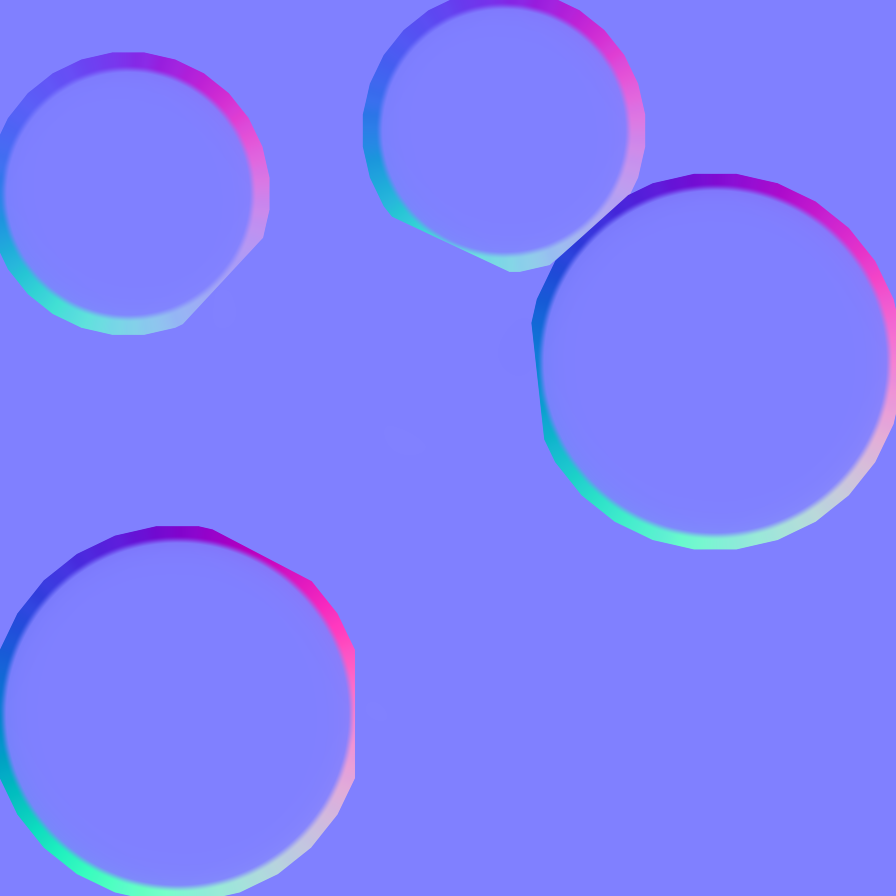
A WebGL 2 fragment shader for this texture map:

```glsl
#version 300 es
precision highp float;
// Tangent-space normal map of four bevelled discs with trimmed rims on a flat plane.

uniform vec2 u_resolution;
out vec4 fragColor;

const float TAU = 6.2831853;
const vec3 FLAT_NORMAL = vec3(0.502, 0.502, 1.0);
const float FACETS = 28.0;         // sides of each outer rim
const float BEVEL_SOFTNESS = 0.005;
const float GLOW_WIDTH = 0.012;    // fade from bevel into the disc
const float GLOW_STRENGTH = 0.10;
const float RIM_BLUE = 0.79;       // blue channel at full tilt
const float STREAK_STRENGTH = 0.10;
const float MOTTLE_STRENGTH = 0.004;

// Rim and bevel radii of the small and large discs
const vec2 SMALL = vec2(0.1576, 0.1385);
const vec2 LARGE = vec2(0.2096, 0.1940);

// Far-away cut for a rim trimmed only once
const vec2 NO_CUT = vec2(0.0, 1.0);

vec2 hashGradient(vec2 cell) {
    float h = fract(sin(dot(cell, vec2(127.1, 311.7))) * 43758.5);
    return vec2(cos(h * TAU), sin(h * TAU));
}

float gradientNoise(vec2 p) {
    vec2 i = floor(p), f = p - i;
    vec2 u = f * f * f * (f * (f * 6.0 - 15.0) + 10.0);
    vec2 e = vec2(1.0, 0.0);
    float a = dot(hashGradient(i), f);
    float b = dot(hashGradient(i + e.xy), f - e.xy);
    float c = dot(hashGradient(i + e.yx), f - e.yx);
    float d = dot(hashGradient(i + e.xx), f - e.xx);
    return mix(mix(a, b, u.x), mix(c, d, u.x), u.y);
}

// Distance to a regular polygon, flat side facing right
float facetedRim(vec2 p, float apothem) {
    float step_ = TAU / FACETS;
    float a = atan(p.y, p.x);
    a -= step_ * floor(a / step_ + 0.5);
    return length(p) * cos(a) - apothem;
}

// Half plane given by the angle of its normal and its offset
float halfPlane(vec2 p, vec2 cut) {
    return dot(p, vec2(cos(cut.x), sin(cut.x))) - cut.y;
}

// tilt: mean slope of the bevel and its variation along the diagonals
vec3 addDisc(vec3 base, vec2 p, vec2 radii, vec2 cutA, vec2 cutB, vec2 tilt) {
    float rim = facetedRim(p, radii.x);
    rim = max(rim, max(halfPlane(p, cutA), halfPlane(p, cutB)));
    float pixel = 1.0 / min(u_resolution.x, u_resolution.y);
    float inside = 1.0 - smoothstep(-0.6 * pixel, 0.6 * pixel, rim);

    float dist = length(p);
    vec2 dir = p / max(dist, 1e-4);
    float depth = dist - radii.y;

    // Bevel face with a faint glow towards the centre
    float face = smoothstep(-BEVEL_SOFTNESS, BEVEL_SOFTNESS, depth);
    float glow = GLOW_STRENGTH * exp(min(depth, 0.0) / GLOW_WIDTH);
    float bevel = max(face, glow);

    // Slope varies around the rim, with fine radial streaks
    float slope = tilt.x + tilt.y * 2.0 * dir.x * dir.y;
    slope *= 1.0 + STREAK_STRENGTH * gradientNoise(dir * 9.0 + radii.x * 40.0);
    vec3 slanted = vec3(0.5 + 0.5 * slope * vec2(dir.x, -dir.y),
                        mix(1.0, RIM_BLUE, min(slope * slope, 1.2)));
    vec3 surface = mix(FLAT_NORMAL, clamp(slanted, 0.0, 1.0), bevel);
    return mix(base, surface, inside);
}

void main() {
    vec2 uv = gl_FragCoord.xy / u_resolution;

    // Flat plane with barely visible mottling
    vec3 color = FLAT_NORMAL;
    color.xy += MOTTLE_STRENGTH * gradientNoise(uv * vec2(6.0, 9.0));

    // Upper left, upper middle, right, lower left
    color = addDisc(color, uv - vec2(0.1432, 0.7839), SMALL,
                    vec2(-0.749, 0.1437), NO_CUT, vec2(0.64, 0.25));
    color = addDisc(color, uv - vec2(0.5625, 0.8542), SMALL,
                    vec2(-2.010, 0.1401), vec2(-0.861, 0.1470), vec2(0.68, 0.20));
    color = addDisc(color, uv - vec2(0.7982, 0.5964), LARGE,
                    vec2(2.304, 0.2031), vec2(-3.032, 0.1992), vec2(0.90, 0.08));
    color = addDisc(color, uv - vec2(0.1980, 0.2031), LARGE,
                    vec2(1.089, 0.2008), vec2(0.0, 0.1982), vec2(0.95, 0.18));

    fragColor = vec4(color, 1.0);
}
```
